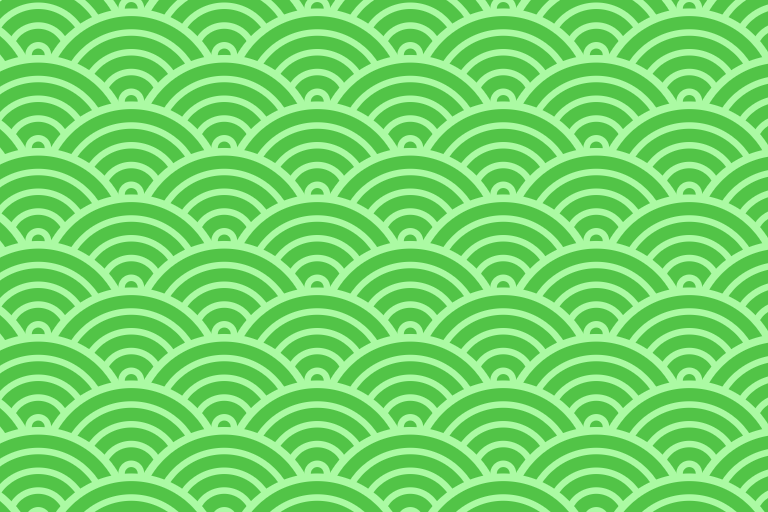
Reproduce this pattern procedurally as a WebGL 2 fragment shader.

```glsl
#version 300 es
precision highp float;

uniform vec2 u_resolution;
out vec4 outColor;

// Lengths in canvas widths
const float SCALE_RADIUS = 0.1211;
const vec2 ORIGIN = vec2(0.0498, 0.2318);

// Lengths in scale radii
const float ROW_STEP = 0.5;
const float FIRST_RING = 0.104;
const float RING_STEP = 0.2125;
const float RING_WIDTH = 0.070;
const float RIM_WIDTH = 0.082;
const float LAST_RING = 3.0;

const vec3 LEAF_GREEN = vec3(0.32, 0.77, 0.28);
const vec3 PALE_GREEN = vec3(0.67, 0.98, 0.64);

// Coverage of the inside of a signed distance, softened over one pixel
float coverage(float dist, float pixel) {
  return clamp(0.5 - dist / pixel, 0.0, 1.0);
}

// Concentric rings and the wider rim of one scale
vec3 scaleColor(float radius, float pixel) {
  float index = clamp(round((radius - FIRST_RING) / RING_STEP), 0.0, LAST_RING);
  float ring = abs(radius - FIRST_RING - index * RING_STEP) - 0.5 * RING_WIDTH;
  float rim = 1.0 - RIM_WIDTH - radius;
  return mix(LEAF_GREEN, PALE_GREEN, coverage(min(ring, rim), pixel));
}

void main() {
  vec2 p = (gl_FragCoord.xy / u_resolution.x - ORIGIN) / SCALE_RADIUS;
  float pixel = 1.0 / (u_resolution.x * SCALE_RADIUS);
  float nearestRow = floor(p.y / ROW_STEP);
  vec3 color = PALE_GREEN;

  // Lower rows overlap the rows above; odd rows shift by one radius
  for (int i = 2; i >= -3; i--) {
    float row = nearestRow + float(i);
    float shift = mod(row, 2.0);
    vec2 local = vec2(mod(p.x - shift + 1.0, 2.0) - 1.0, p.y - row * ROW_STEP);
    float radius = length(local);
    color = mix(color, scaleColor(radius, pixel), coverage(radius - 1.0, pixel));
  }

  outColor = vec4(color, 1.0);
}
```
